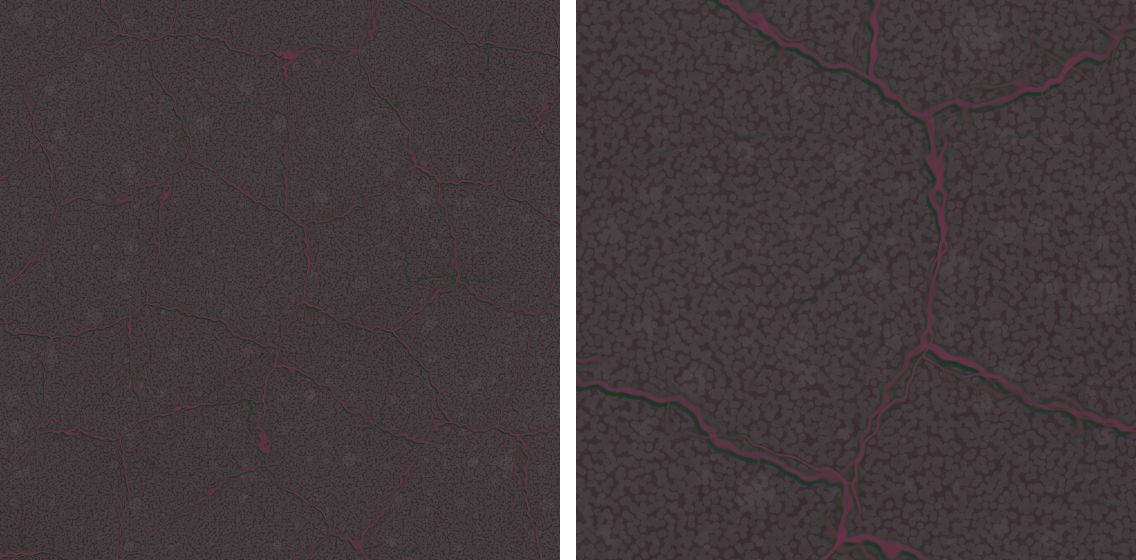
Left, the full canvas; right, a detail of the centre.
This texture is drawn by a WebGL 1 fragment shader. Its source:

```glsl
precision highp float;
uniform vec2 u_resolution;

const vec3 STONE = vec3(0.279, 0.247, 0.260);
const vec3 HOLLOW = vec3(0.238, 0.186, 0.208);
const vec3 SHADOW = vec3(0.198, 0.226, 0.200);
const vec3 DEEP = vec3(0.110, 0.205, 0.135);
const vec3 EMBER = vec3(0.400, 0.200, 0.285);

vec2 hash2(vec2 cell) {
  vec3 q = fract(cell.xyx * vec3(0.1031, 0.1030, 0.0973));
  q += dot(q, q.yzx + 33.33);
  return fract((q.xx + q.yz) * q.zy);
}

// Distance to the nearest cell point
float cellular(vec2 p) {
  vec2 cell = floor(p), f = fract(p);
  float nearest = 4.0;
  for (int y = -1; y <= 1; y++)
  for (int x = -1; x <= 1; x++) {
    vec2 o = vec2(float(x), float(y));
    vec2 r = o + hash2(cell + o) - f;
    nearest = min(nearest, dot(r, r));
  }
  return sqrt(nearest);
}

// Distance to the border between cells
float cellBorder(vec2 p) {
  vec2 cell = floor(p), f = fract(p);
  vec2 home = vec2(0.0), toHome = vec2(4.0);
  for (int y = -1; y <= 1; y++)
  for (int x = -1; x <= 1; x++) {
    vec2 o = vec2(float(x), float(y));
    vec2 r = o + hash2(cell + o) - f;
    if (dot(r, r) < dot(toHome, toHome)) { toHome = r; home = o; }
  }
  float border = 4.0;
  for (int y = -2; y <= 2; y++)
  for (int x = -2; x <= 2; x++) {
    vec2 o = home + vec2(float(x), float(y));
    vec2 r = o + hash2(cell + o) - f;
    vec2 gap = r - toHome;
    if (dot(gap, gap) > 0.0001)
      border = min(border, dot(0.5 * (r + toHome), normalize(gap)));
  }
  return border;
}

// Layered sines; phase changes only the finer layers
vec2 jagged(vec2 p, float phase) {
  vec2 bend = 0.035 * sin(p.yx * 6.0 + vec2(1.0, 2.6));
  float freq = 23.0, amp = 0.0085;
  for (int i = 0; i < 5; i++) {
    p = mat2(0.8, 0.6, -0.6, 0.8) * p;
    vec2 q = p * freq + phase * float(i);
    bend += amp * sin(q.yx + 1.6 * sin(q * 0.73 + 1.7));
    freq *= 2.0;
    amp *= 0.58;
  }
  return bend;
}

float crack(vec2 p, float scale, vec2 seed, float phase) {
  return cellBorder((p + jagged(p, phase)) * scale + seed) / scale;
}

float line(float dist, float halfWidth, float soft) {
  return 1.0 - smoothstep(halfWidth - soft, halfWidth + soft, dist);
}

float patches(vec2 p, float freq) {
  vec2 q = p * freq;
  return 0.5 + 0.5 * sin(q.x + 2.0 * sin(q.y * 0.8)) * sin(q.y * 1.3 + 1.5 * sin(q.x * 0.7));
}

// Faint round pebbles, one candidate per cell
float pebbles(vec2 p, float scale, float soft) {
  vec2 cell = floor(p * scale), f = fract(p * scale);
  vec2 rnd = hash2(cell + 71.0);
  float radius = mix(0.08, 0.26, rnd.x * rnd.x);
  float dist = length(f - mix(vec2(0.3), vec2(0.7), hash2(cell + 19.0)));
  return line(dist, radius, soft * scale) * step(0.5, rnd.y);
}

// Short thin strokes at random angles
float scratches(vec2 p, float scale, float soft) {
  vec2 cell = floor(p * scale), rnd = hash2(cell + 43.0);
  float turn = rnd.x * 6.2832;
  vec2 dir = vec2(cos(turn), sin(turn));
  vec2 q = fract(p * scale) - 0.5;
  float along = dot(q, dir);
  float across = abs(dot(q, vec2(-dir.y, dir.x)) + 0.3 * along * along);
  float taper = 1.0 - smoothstep(0.1, 0.45, abs(along));
  return line(across / scale, 0.0007, soft) * taper * step(0.45, rnd.y);
}

void main() {
  vec2 p = gl_FragCoord.xy / u_resolution.y;
  float soft = max(0.0009, 0.6 / u_resolution.y);

  // Grainy stone surface
  float grain = smoothstep(0.42, 0.64, cellular(p * 250.0));
  float fleck = cellular(p * vec2(130.0, 165.0) + 8.0) - 0.45;
  vec3 color = mix(STONE, HOLLOW, grain * 0.9 + 0.15 * patches(p, 14.0));
  color -= 0.025 * fleck + 0.008 * patches(p + 0.4, 6.0);
  color += 0.022 * pebbles(p, 15.0, soft) + 0.018 * pebbles(p + 0.37, 34.0, soft);
  color = mix(color, SHADOW, 0.6 * scratches(p, 6.0, soft) + 0.5 * scratches(p + 0.53, 15.0, soft));

  // Hairlines that fade in and out
  float hair = crack(p, 4.0, vec2(31.0, 12.0), 2.6);
  float hairFade = smoothstep(0.45, 0.8, patches(p + 0.2, 11.0));
  color = mix(color, DEEP, 0.5 * hairFade * line(hair, 0.0013, soft));

  // Braided main cracks: dark rim, deep gap, red edge
  vec2 seed = vec2(5.0, 17.0);
  float strand = crack(p, 4.3, seed, 0.0);
  float braid = crack(p, 4.3, seed, 1.9);
  float shade = crack(p + vec2(0.0014, 0.0026), 4.3, seed, 0.0);
  float braidFade = smoothstep(0.35, 0.65, patches(p, 25.0));
  float wear = mix(0.55, 1.0, patches(p, 38.0));
  color = mix(color, SHADOW, 0.6 * line(strand, 0.0040, 0.0025));
  color = mix(color, DEEP, wear * line(shade, 0.0016, soft));
  color = mix(color, DEEP, 0.6 * braidFade * line(braid, 0.0024, 0.0014));
  color = mix(color, EMBER, 0.85 * braidFade * line(braid, 0.0012, soft));

  // Small splinters beside the main cracks
  float splinter = crack(p, 21.0, vec2(3.0, 9.0), 0.8);
  float nearCrack = (1.0 - smoothstep(0.006, 0.022, strand)) * smoothstep(0.45, 0.7, patches(p, 19.0));
  color = mix(color, DEEP, 0.5 * nearCrack * line(splinter, 0.0024, 0.0014));
  color = mix(color, EMBER, 0.6 * nearCrack * line(splinter, 0.0010, soft));
  color = mix(color, EMBER, wear * line(strand, 0.0017, soft));

  gl_FragColor = vec4(color, 1.0);
}
```
